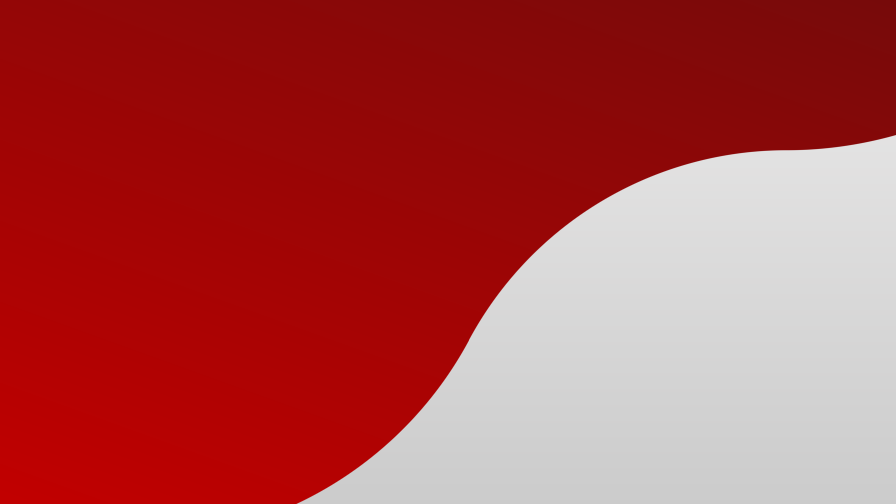
A WebGL 1 fragment shader for this background:

```glsl
precision highp float;
// Pale grey wave of three tangent arcs rising to the right over a deep red gradient.

uniform vec2 u_resolution;

// Signed distance to a circle, negative inside.
float circle(vec2 p, vec2 center, float radius) {
    return length(p - center) - radius;
}

// Signed distance to the wave, negative in the grey body.
float wave(vec2 p) {
    if (p.x < 0.9306) return -circle(p, vec2(0.2685, 0.6801), 0.7514); // lower hollow
    if (p.x < 1.56) return circle(p, vec2(1.56, -0.0125), 0.7144);     // main crest
    return -circle(p, vec2(1.56, 1.5028), 0.8009);                     // right upturn
}

void main() {
    vec2 uv = gl_FragCoord.xy / u_resolution;
    vec2 p = uv * vec2(16.0 / 9.0, 1.0);

    // Red backdrop, darkening toward the upper right
    float shade = dot(uv, vec2(0.39, 0.61));
    vec3 red = mix(vec3(0.76, 0.0, 0.0), vec3(0.465, 0.04, 0.04), shade);

    // Grey body, lighter toward the top
    vec3 grey = mix(vec3(0.797), vec3(0.925, 0.922, 0.922), uv.y);

    // Blend across an edge about one pixel wide
    float edge = 0.7 / u_resolution.y;
    float body = 1.0 - smoothstep(-edge, edge, wave(p));
    gl_FragColor = vec4(mix(red, grey, body), 1.0);
}
```
